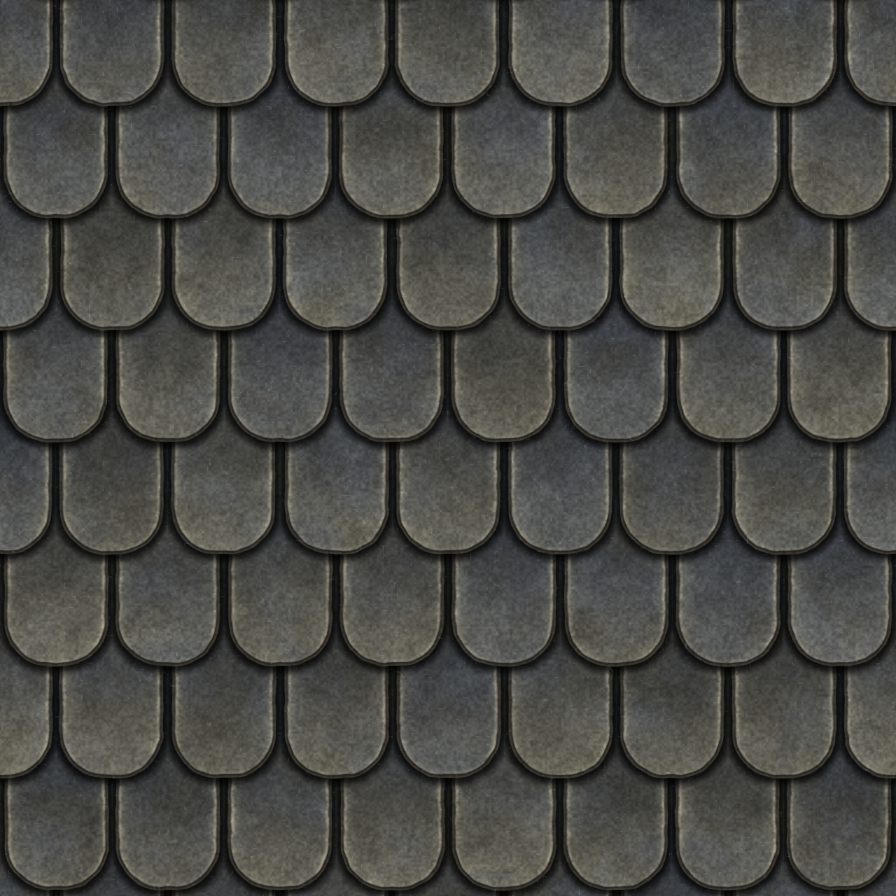
This pattern is drawn by a WebGL 2 fragment shader. Its source:

```glsl
#version 300 es
precision highp float;
// Weathered slate-grey roof: 8 by 8 staggered round-ended tiles with worn rims.
uniform vec2 u_resolution;
out vec4 fragColor;

const float REPEATS = 8.0;
const float ROW_LIFT = 0.05;      // lowest tile tips, in cells above the edge
const float HALF_WIDTH = 0.466;
const float CORNER = 0.41;
const vec3 COOL_DARK = vec3(0.215, 0.230, 0.252);
const vec3 WARM_DARK = vec3(0.250, 0.250, 0.236);
const vec3 COOL_LIGHT = vec3(0.350, 0.358, 0.355);
const vec3 WARM_LIGHT = vec3(0.405, 0.392, 0.342);
const vec3 WORN_EDGE = vec3(0.575, 0.550, 0.485);
const vec3 RIM = vec3(0.225, 0.208, 0.180);
const vec3 GROOVE = vec3(0.110, 0.108, 0.105);

float hash(vec2 p) {
  vec3 q = fract(vec3(p.xyx) * 0.1031);
  q += dot(q, q.yzx + 33.33);
  return fract((q.x + q.y) * q.z);
}

// Value noise on the unit square that wraps after `period` cells.
float wrapNoise(vec2 uv, float period) {
  vec2 p = uv * period;
  vec2 i = floor(p);
  vec2 f = fract(p);
  f = f * f * (3.0 - 2.0 * f);
  vec2 a = mod(i, period);
  vec2 b = mod(i + 1.0, period);
  return mix(mix(hash(a), hash(vec2(b.x, a.y)), f.x),
             mix(hash(vec2(a.x, b.y)), hash(b), f.x), f.y);
}

float wrapFbm(vec2 uv, float period) {
  float sum = 0.0;
  float weight = 0.5;
  for (int i = 0; i < 4; i++) {
    sum += weight * wrapNoise(uv, period);
    period *= 2.0;
    weight *= 0.5;
  }
  return sum / 0.9375;
}

// Distance to a tile with straight sides, open top and rounded lower corners.
float tileDistance(vec2 p) {
  vec2 q = vec2(abs(p.x) - HALF_WIDTH + CORNER, CORNER - p.y);
  return length(max(q, 0.0)) + min(max(q.x, q.y), 0.0) - CORNER;
}

float band(float d, float centre, float width) {
  float t = (d - centre) / width;
  return exp(-t * t);
}

vec3 tileColor(vec2 p, float d, vec2 id, float mottle, float wear) {
  float tone = hash(id + 17.0);
  float warmth = clamp(0.5 + 0.7 * (hash(id + 41.0) - 0.5) + 2.2 * (mottle - 0.5), 0.0, 1.0);
  float height = smoothstep(0.05, 1.2, p.y + 0.9 * (mottle - 0.5));
  vec3 color = mix(mix(COOL_LIGHT, WARM_LIGHT, warmth),
                   mix(COOL_DARK, WARM_DARK, warmth), height);
  color *= 0.92 + 0.14 * tone;

  // Broad worn margin, softer on the left, with a crisp ridge on the right.
  float side = smoothstep(0.26, 0.43, abs(p.x));
  float right = smoothstep(-0.1, 0.1, p.x);
  float margin = exp(min(d + 0.04, 0.0) / mix(0.085, 0.05, right));
  color = mix(color, WORN_EDGE, margin * (0.18 + 0.25 * side) * (0.45 + wear));
  float ridge = band(d, -0.046, 0.014) * (0.22 + 0.4 * side * (0.6 + 0.4 * right));
  color = mix(color, WORN_EDGE, ridge * (0.5 + wear));

  // Groove inside the brown outer rim, deepest along the curved end.
  color = mix(color, RIM, smoothstep(-0.035, -0.018, d));
  float curve = 1.0 - smoothstep(0.25, 0.5, p.y);
  color = mix(color, GROOVE, band(d, -0.027, 0.009) * (0.35 + 0.45 * curve));
  return mix(color, GROOVE, smoothstep(-0.010, 0.0, d) * 0.6);
}

void main() {
  vec2 uv = gl_FragCoord.xy / u_resolution;
  float smoothing = REPEATS / min(u_resolution.x, u_resolution.y);
  vec2 grid = uv * REPEATS - vec2(0.0, ROW_LIFT);
  float baseRow = floor(grid.y);
  float mottle = wrapFbm(uv, 20.0);
  float wear = wrapFbm(uv.yx, 48.0);
  float chip = (wrapNoise(uv, 96.0) - 0.5) * 0.012;
  vec3 color = GROOVE;

  // Composite rows back to front; every upper row overlaps the one below it.
  for (int i = -1; i <= 1; i++) {
    float row = baseRow + float(i);
    float x = grid.x + 0.5 * mod(row, 2.0);
    vec2 id = mod(vec2(floor(x), row), REPEATS);
    float shift = (hash(id + 5.0) - 0.5) * 0.016;
    vec2 p = vec2(fract(x) - 0.5 - shift, grid.y - row);
    float d = tileDistance(p) + chip;
    color *= mix(0.24, 1.0, smoothstep(0.0, 0.11, d));
    float cover = 1.0 - smoothstep(-0.5 * smoothing, 0.5 * smoothing, d);
    color = mix(color, tileColor(p, d, id, mottle, wear), cover);
  }

  // Mineral grain and sparse pale specks.
  float grain = wrapNoise(uv, 256.0) + wrapNoise(uv.yx, 384.0) - 1.0;
  color *= 1.0 + 0.20 * grain + 0.25 * (wear - 0.5);
  color += 0.07 * smoothstep(0.86, 1.0, wrapNoise(uv, 320.0)) * vec3(0.9, 1.0, 1.05);
  fragColor = vec4(clamp(color, 0.0, 1.0), 1.0);
}
```
